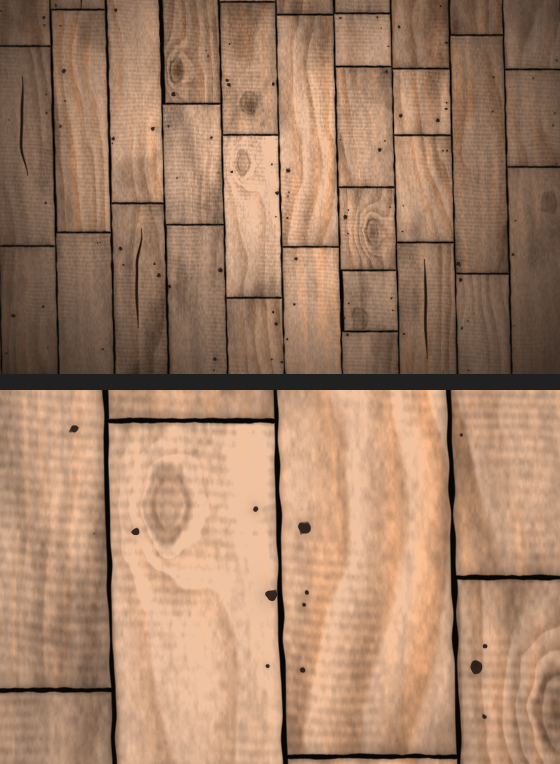
Top, the full canvas; bottom, a detail of the centre.
Give the GLSL for this texture, as a WebGL 2 fragment shader.

```glsl
#version 300 es
precision highp float;
// Wall of worn timber offcuts: leaning columns are cut into planks of random
// length, each with its own grain, rings, saw marks, knots, nails and grime.
// Soft light falls off from the middle; dark gaps part the planks.
uniform vec2 u_resolution;
out vec4 fragColor;

const float COLUMN_WIDTH = 0.153;
const float LEAN = 0.024;
const vec3 SHADOW = vec3(0.12, 0.085, 0.065);
const vec3 PALE_WOOD = vec3(0.84, 0.69, 0.58);
const vec3 AMBER = vec3(0.07, -0.01, -0.07);

float hash(vec2 p) {
  return fract(sin(dot(p, vec2(127.1, 311.7))) * 43758.5);
}

float noise(vec2 p) {
  vec2 i = floor(p), f = fract(p);
  f = f * f * (3.0 - 2.0 * f);
  return mix(mix(hash(i), hash(i + vec2(1, 0)), f.x),
             mix(hash(i + vec2(0, 1)), hash(i + vec2(1, 1)), f.x), f.y);
}

float fbm(vec2 p) {
  float sum = 0.0, gain = 0.53;
  for (int i = 0; i < 4; i++) {
    sum += gain * noise(p);
    p = p * 2.07 + 13.7;
    gain *= 0.5;
  }
  return sum;
}

// Left border of a column
float columnEdge(float column) {
  return (column + 0.12 * (hash(vec2(column, 3.3)) - 0.5)) * COLUMN_WIDTH;
}

// Stacks random lengths; returns bottom, top and index of the plank at y
vec3 plankAt(float column, float y) {
  float top = -0.4 * hash(vec2(column, 8.1)), bottom = top, index = 0.0;
  for (int k = 0; k < 14; k++) {
    bottom = top;
    index = float(k);
    top += 0.1 + 0.54 * hash(vec2(column + 0.5, index + 21.0));
    if (top > y) break;
  }
  return vec3(bottom, top, index);
}

// Distance to the plank border, positive inside, with ragged ends
float plankInside(vec2 p, vec2 low, vec2 high, vec2 id) {
  vec2 ragged = 0.0025 * vec2(noise(vec2(p.y * 45.0, id.x)) - 0.5,
                              fbm(vec2(p.x * 90.0, id.y + id.x * 5.0)) - 0.5);
  float wide = pow(hash(id + 4.7), 5.0) * 0.009;
  vec2 a = p - low - ragged - vec2(0.0018 + wide, 0.002);
  vec2 b = high - p + ragged - vec2(0.0018, 0.002);
  return min(min(a.x, b.x), min(a.y, b.y));
}

// Brightness of bare wood; q is measured from the plank centre
float woodTone(vec2 q, vec2 size, vec2 id, out float amber) {
  vec2 seed = 17.0 * vec2(hash(id + 1.1), hash(id + 2.2));
  vec2 knotSpot = (vec2(hash(id + 5.1), hash(id + 6.1)) - 0.5) * size * 0.7;
  float hasKnot = step(0.72, hash(id + 7.7));
  vec2 k = (q - knotSpot) / vec2(0.021, 0.032);
  float knotDist = length(k) + 0.5 * (noise(q * 50.0 + seed) - 0.5);

  // Growth rings, bent around the knot
  float bend = fbm(q * vec2(5.0, 1.6) + seed);
  float field = q.x * mix(12.0, 34.0, hash(id + 9.3)) + 5.0 * bend
              + hasKnot * 3.0 * exp(-0.3 * knotDist * knotDist);
  float saw = fract(field);
  float ring = smoothstep(0.1, 0.85, saw) * (1.0 - smoothstep(0.85, 1.0, saw));
  float ringMask = smoothstep(0.3, 0.65, noise(q * vec2(9.0, 3.0) + seed.yx));

  // Long fibres, fine pits and cross saw marks
  float fibre = fbm(vec2(q.x * 75.0 + 6.0 * bend, q.y * 3.5) + seed) - 0.5;
  float pits = fbm(q * vec2(230.0, 110.0) + seed) - 0.5;
  float marks = sin(6.283 * (q.y * 92.0 + q.x * 3.0 + noise(q * 14.0 + seed)));
  float markMask = smoothstep(0.35, 0.7, noise(q * vec2(14.0, 8.0) + seed + 4.0));

  // Stains, dark ends and the knot itself
  float grime = smoothstep(0.5, 0.8, fbm(q * vec2(11.0, 6.0) + seed * 1.7));
  float endDist = 0.5 * size.y - abs(q.y);
  float dirtyEnd = exp(-endDist * 28.0) * noise(q * vec2(30.0, 9.0) + seed);
  float knot = hasKnot * (1.0 - smoothstep(0.45, 0.95, knotDist));
  float knotRim = hasKnot * exp(-pow((knotDist - 0.9) * 6.0, 2.0));

  amber = ring * ringMask * 0.7 + smoothstep(0.0, 0.35, fibre) * 0.6 + knot * 0.4;
  float tone = 0.8 + 0.36 * hash(id + 3.9);
  tone -= 0.2 * ring * ringMask + 0.24 * grime + 0.25 * dirtyEnd;
  tone += 0.3 * fibre + 0.3 * pits + 0.045 * marks * markMask;
  return tone - 0.28 * knot - 0.25 * knotRim;
}

// Nail holes near the plank sides and an occasional long split
float damage(vec2 q, vec2 size, vec2 id, float px) {
  float dark = 0.0;
  for (int i = 0; i < 4; i++) {
    vec2 key = id + 11.3 * float(i + 1);
    float side = sign(hash(key) - 0.5) * mix(0.25, 0.46, hash(key + 1.7));
    vec2 spot = vec2(side, 0.94 * (hash(key + 2.9) - 0.5)) * size;
    float radius = mix(0.0015, 0.006, pow(hash(key + 4.1), 2.0));
    float d = length(q - spot) + 0.003 * (noise(q * 220.0) - 0.5);
    dark = max(dark, 0.9 * (1.0 - smoothstep(radius - px, radius + px, d)));
    dark = max(dark, 0.3 * exp(-d / radius * 0.8));
  }
  float path = abs(q.x - 0.02 * (noise(vec2(q.y * 12.0, id.x)) - 0.5));
  float taper = 0.0035 * (1.0 - smoothstep(0.05, 0.16, abs(q.y - 0.1 * size.y)));
  float split = 1.0 - smoothstep(taper - px, taper + px, path);
  return max(dark, split * step(0.88, hash(id + 8.8)) * step(0.0005, taper));
}

void main() {
  float px = 1.0 / u_resolution.y;
  vec2 uv = gl_FragCoord.xy * px;
  float aspect = u_resolution.x * px;
  vec2 p = uv + vec2(LEAN * uv.y, 0.0);

  // Find the plank
  float column = floor(p.x / COLUMN_WIDTH);
  column += step(columnEdge(column + 1.0), p.x) - step(p.x, columnEdge(column));
  vec3 plank = plankAt(column, p.y);
  vec2 id = vec2(column, plank.z);
  vec2 low = vec2(columnEdge(column), plank.x);
  vec2 high = vec2(columnEdge(column + 1.0), plank.y);
  vec2 size = high - low, q = p - 0.5 * (low + high);

  // Light the wood
  float amber;
  float tone = woodTone(q, size, id, amber);
  vec2 away = (uv - vec2(0.5 * aspect, 0.58)) / vec2(0.5 * aspect, 0.62);
  float light = 1.13 * exp(-0.95 * dot(away, away));
  float inside = plankInside(p, low, high, id);
  tone *= 1.0 - 0.3 * exp(-max(inside, 0.0) * 220.0);
  tone += 0.16 * exp(-pow((high.y - p.y - 0.006) * 400.0, 2.0)) * noise(p * 60.0);
  float value = clamp(tone * light, 0.0, 1.12);
  value *= 1.0 - damage(q, size, id, px);

  // Colour, then cut the gaps
  vec3 color = mix(SHADOW, PALE_WOOD, value);
  color += AMBER * (amber + 0.25) * value * mix(0.4, 1.2, hash(id + 6.6));
  color = mix(vec3(0.035, 0.028, 0.025), color, smoothstep(-px, px, inside));
  fragColor = vec4(clamp(color, 0.0, 1.0), 1.0);
}
```
